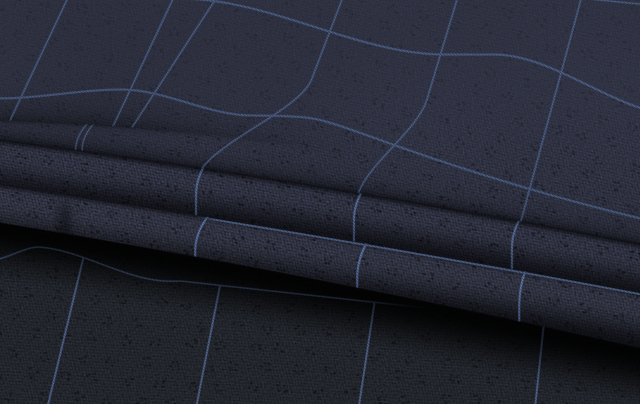
Reproduce this texture procedurally as a Shadertoy shader.

```glsl
// Draped navy suiting with a blue windowpane check, gathered into rolled folds.

vec2 hash2(vec2 c) {
    c = vec2(dot(c, vec2(127.1, 311.7)), dot(c, vec2(269.5, 183.3)));
    return fract(sin(c) * 43758.55) * 2.0 - 1.0;
}

float gradientNoise(vec2 p) {
    vec2 i = floor(p), f = fract(p), u = f * f * (3.0 - 2.0 * f), e = vec2(0, 1);
    return mix(mix(dot(hash2(i), f), dot(hash2(i + e.yx), f - e.yx), u.x),
               mix(dot(hash2(i + e), f - e), dot(hash2(i + 1.0), f - 1.0), u.x), u.y);
}

// Coverage of the curve d = 0, with half width w in canvas heights
float strand(float d, float w) {
    float slope = max(length(vec2(dFdx(d), dFdy(d))), 1e-6);
    float aa = 0.8 / iResolution.y;
    return 1.0 - smoothstep(w - aa, w + aa, abs(d) / slope / iResolution.y);
}

// Coverage of everything below an edge, where d is the depth under it
float below(float d) {
    return smoothstep(-1.0, 1.0, d * iResolution.y);
}

// Small woven flecks in staggered cells, each a worn ring of uneven dots
float flecks(vec2 q) {
    vec2 size = vec2(0.078, 0.05), g = q / size;
    g.x += 0.5 * mod(floor(g.y), 2.0);
    vec2 cell = floor(g), f = (fract(g) - 0.5) * size - hash2(cell) * vec2(0.013, 0.007);
    float dots = 0.0;
    for (int i = 0; i < 5; i++) {
        vec2 jitter = hash2(cell + 17.0 * float(i));
        float a = 1.26 * float(i) + jitter.x;
        vec2 o = vec2(cos(a), sin(a)) * (0.010 + 0.003 * jitter.y);
        float fleck = 1.0 - smoothstep(0.001, 0.0045, length((f - o) * vec2(0.75, 1.0)));
        dots = max(dots, fleck * (0.75 + 0.25 * jitter.y));
    }
    return dots;
}

// Pinpoint weave of crossing yarns; grain sets how clearly it shows
vec3 cloth(vec2 q, vec3 base, float grain) {
    float weft = sin(838.0 * q.y + gradientNoise(q * 30.0));
    float warp = sin(800.0 * q.x + 190.0 * q.y + gradientNoise(q * 26.0));
    float weave = 0.55 * weft + 0.6 * warp;
    float slub = gradientNoise(q * vec2(170.0, 215.0));
    vec3 c = base * (1.0 + grain * (0.12 * weave + 0.46 * slub));
    c.b += 0.06 * grain * weave * base.b;
    return c * (1.0 - 0.45 * grain * flecks(q));
}

// Lays a pale blue check thread with a stitched sparkle along it
vec3 addThread(vec3 c, float cover, float along, float light) {
    vec3 blue = vec3(0.34, 0.43, 0.61) * light * (0.92 + 0.16 * sin(along * 800.0));
    return mix(c, blue, clamp(cover, 0.0, 1.0) * 0.88);
}

void mainImage(out vec4 fragColor, in vec2 fragCoord) {
    vec2 p = fragCoord / iResolution.y;
    p.x *= 1.5802 * iResolution.y / iResolution.x;
    float x = p.x, y = p.y;

    // Fold outlines, from the soft rear ridge to the underside of the front roll
    float ridge = 0.702 - 0.03 * x - 0.07 * x * x;
    float rearRoll = 0.654 - 0.13 * x - 0.021 * x * x;
    float frontRoll = 0.543 - 0.15 * x - 0.012 * x * x;
    float underside = 0.449 - 0.165 * x - 0.02 * x * x;

    // Cross threads
    float farThread = 1.003 - 0.138 * smoothstep(0.45, 1.1, x) - 0.15 * smoothstep(1.22, 1.68, x);
    float u = x - 0.78, s = 0.5 * (u + sqrt(u * u + 0.003));
    float midThread = 0.757 + 0.022 * smoothstep(0.0, 0.3, x) - 0.063 * smoothstep(0.3, 0.62, x)
                    - 0.4 * s + 0.1 * s * s;
    float nearThread = 0.355 + 0.034 * smoothstep(-0.03, 0.1, x) - 0.085 * smoothstep(0.08, 0.42, x)
                     - 0.11 * max(x - 0.45, 0.0);

    // Lengthwise threads on each layer
    float top[6] = float[](0.165, 0.426, 0.531, 0.844, 1.128, 1.434);
    float lean[6] = float[](0.47, 0.47, 0.65, 0.38, 0.30, 0.27);
    float bend[6] = float[](0.0, 0.0, 0.0, 0.19, 0.10, 0.0);
    float onTop = max(strand(y - farThread, 0.0026), strand(y - midThread, 0.0026));
    onTop = max(onTop, strand(y - 1.0 + 0.1 * (x - 1.48), 0.002) * step(1.46, x));
    float onRear = 0.0, onFront = strand(y - frontRoll + 0.004, 0.0024) * smoothstep(0.48, 0.54, x);
    float onLower = strand(y - nearThread, 0.0019) * (1.0 - smoothstep(0.85, 1.08, x));
    for (int i = 0; i < 6; i++) {
        float k = float(i), mid = i == 3 ? 0.685 : 0.635;
        float tx = top[i] - lean[i] * (1.0 - y) - bend[i] * smoothstep(mid + 0.12, mid - 0.12, y);
        float visible = i < 3 ? below(y - ridge) : 1.0;
        onTop = max(onTop, strand(x - tx, 0.0023) * visible);
        float d = rearRoll - y, e = frontRoll - y;
        onRear = max(onRear, strand(x - 0.484 - 0.39 * k - 3.5 * pow(max(0.07 - d, 0.0), 2.0), 0.0026));
        onFront = max(onFront, strand(x - 0.482 - 0.4 * k - (3.8 - k) * pow(max(0.09 - e, 0.0), 2.0), 0.0026));
        onLower = max(onLower, strand(x - 0.119 - 0.35 * k - 0.017 * k * k - (0.24 - 0.045 * k) * y, 0.0024)
                * below(nearThread - y));
    }
    for (int i = 0; i < 2; i++) {
        float tx = 0.187 + 0.016 * float(i) + 7.0 * pow(max(y - 0.63, 0.0), 2.0);
        onTop = max(onTop, strand(x - tx, 0.002) * below(ridge - y) * step(x, 0.4));
    }

    // Upper sheet with its rear ridge
    float drape = 0.99 + 0.1 * gradientNoise(p * vec2(2.2, 3.0) + 4.0) + 0.03 * smoothstep(0.2, 1.2, x);
    float crease = (y > ridge ? exp((ridge - y) / 0.035) : exp((y - ridge) / 0.006));
    drape *= 1.0 - 0.38 * crease * (1.0 - smoothstep(0.2, 0.95, x));
    drape *= 1.0 - 0.55 * exp(-max(y - rearRoll, 0.0) / 0.02);
    vec3 col = cloth(vec2(x, y + 0.25 * x), vec3(0.181, 0.191, 0.252) * drape, mix(0.9, 0.4, smoothstep(0.5, 0.85, y)));
    col = addThread(col, onTop, x + y, 0.88 * mix(0.6, 1.0, drape));

    // Rear roll
    float d = rearRoll - y;
    float light = smoothstep(-0.012, 0.02, d) * (1.0 - 0.64 * smoothstep(0.04, 0.125, d));
    vec3 roll = cloth(vec2(x, y + 0.2 * x), vec3(0.180, 0.190, 0.250) * light, 1.1);
    col = mix(col, addThread(roll, onRear, x + y, 0.55 + 0.5 * light), below(d));

    // Front roll, pinched on the left
    d = frontRoll - y;
    light = smoothstep(-0.014, 0.018, d) * (1.0 - 0.7 * smoothstep(0.04, 0.14, d));
    light *= 1.0 - 0.35 * exp(-pow((x - 0.16) / 0.02, 2.0)) * smoothstep(0.0, 0.05, d);
    roll = cloth(vec2(x, y + 0.2 * x), vec3(0.184, 0.194, 0.250) * light, 1.1);
    col = mix(col, addThread(roll, onFront, x + y, 0.65 + 0.45 * light), below(d));

    // Lower sheet in the shadow of the rolls
    d = underside - y;
    light = 0.08 + 0.92 * smoothstep(0.015, 0.16, d);
    vec3 sheet = cloth(vec2(x, y + 0.06 * x), vec3(0.132, 0.145, 0.170) * light, 1.0);
    col = mix(col, addThread(sheet, onLower, x + y, 0.3 + 0.65 * light), below(d));

    fragColor = vec4(col, 1.0);
}
```
